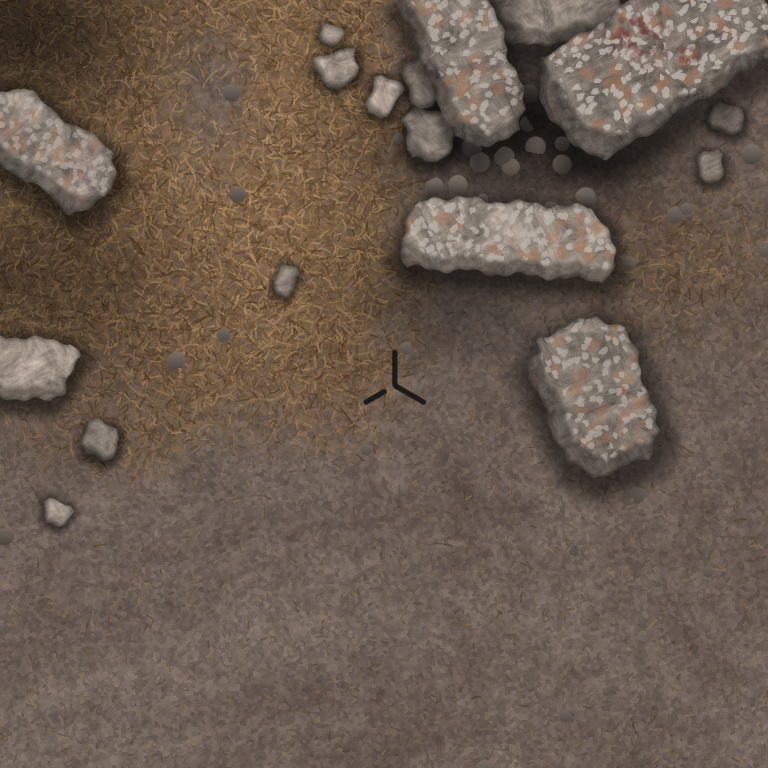
Write a Shadertoy shader that draws this texture.

```glsl
#define PX (1.0 / iResolution.y)
#define SOIL_DARK vec3(.34, .29, .265)
#define SOIL_LIGHT vec3(.51, .45, .415)
#define STRAW_DARK vec3(.32, .22, .13)
#define STRAW_LIGHT vec3(.74, .59, .41)
#define STRAW_LAYERS 7
#define STRAW_WIDTH .0011
#define RUBBLE 29.0

vec2 hash2(vec2 p) {
  vec3 q = fract(p.xyx * vec3(.1031, .103, .0973));
  q += dot(q, q.yzx + 33.33);
  return fract((q.xx + q.yz) * q.zy);
}

mat2 turn(float a) { return mat2(cos(a), sin(a), -sin(a), cos(a)); }

float fill(float d) { return clamp(.5 - d / (1.5 * PX), 0.0, 1.0); }

float blob(vec2 p, float x, float y, float w, float h) {
  vec2 q = (p - vec2(x, y)) / vec2(w, h);
  return exp(-dot(q, q));
}

// Layered, warped sines
float mottle(vec2 p) {
  float sum = 0.0, amp = .6;
  for (int i = 0; i < 5; i++) {
    p = turn(.64) * p * 1.8 + 1.3 * sin(p.yx * 1.1 + 2.0);
    sum += amp * sin(p.x) * sin(p.y);
    amp *= .7;
  }
  return sum;
}

// Nearest cell: offset, random id, distance
vec4 cell(vec2 p) {
  vec4 best = vec4(9);
  for (int k = 0; k < 9; k++) {
    vec2 id = floor(p) + vec2(k % 3 - 1, k / 3 - 1);
    vec2 o = p - id - hash2(id);
    float d = length(o);
    if (d < best.w) best = vec4(o, hash2(id + 71.0).x, d);
  }
  return best;
}

// Curved stalks: coverage and shade
vec2 strands(vec2 p, float scale, float density) {
  vec2 result = vec2(0);
  for (int k = 0; k < 9; k++) {
    vec2 id = floor(p * scale) + vec2(k % 3 - 1, k / 3 - 1);
    vec2 place = hash2(id + scale), kind = hash2(id + scale + 37.0);
    if (kind.x > density) continue;
    vec2 r = (p * scale - id - place) * turn(kind.y * 6.28);
    r.y += (place.x - .5) * r.x * r.x;
    r.x = max(abs(r.x) - (.2 + .6 * place.y) * (.45 + .55 * density), 0.0);
    float cover = clamp((STRAW_WIDTH - length(r) / scale) / PX + .5, 0.0, 1.0);
    if (cover > result.x) result = vec2(cover, fract(kind.y * 17.0));
  }
  return result;
}

// Tapered block with cut corners
float block(vec2 q, vec2 h, float taper) {
  q.x *= 1.0 - taper * clamp(q.y / h.y, -1.0, 1.0);
  vec2 a = abs(q) - h;
  return max(max(a.x, a.y), .7 * (a.x + a.y) + .3 * min(h.x, h.y));
}

// Shape: centre, half size. Look: angle, taper, tone, lichen
void stone(inout vec3 col, vec2 p, vec4 shape, vec4 look) {
  float size = min(shape.z, shape.w);
  vec2 o = p - shape.xy;
  mat2 axes = turn(look.x);
  float shade = block((o + size * vec2(-.05, .2)) * axes, shape.zw, look.y);
  col *= mix(.5, 1.0, smoothstep(-.004, .5 * size + .006, shade));
  o += min(.003, .1 * size) * (sin(p.yx * 90.0) + .5 * sin(p.yx * 240.0));
  float d = block(o * axes, shape.zw, look.y);
  if (d > 2.0 * PX) return;
  float grain = mottle(p * 38.0);
  float side = block((o - size * vec2(.2, .4)) * axes, shape.zw, look.y);
  side = smoothstep(-.004, .006, side + .004 * grain);
  vec3 rock = look.z * vec3(1, .92, .85) * (1.0 + .22 * grain + .12 * mottle(p * 110.0));
  vec4 rust = cell(p * 48.0 + grain * .3), pale = cell(p * 92.0 + grain * .4);
  float keep = look.w * (1.0 - .65 * side);
  rock = mix(rock, vec3(.6, .43, .33), .6 * keep * step(.6, rust.z) * smoothstep(.6, .25, rust.w));
  rock = mix(rock, vec3(.7, .67, .64), .8 * keep * step(.5, pale.z) * smoothstep(.55, .3, pale.w));
  rock *= mix(1.06, .72, side) * mix(.75, 1.0, smoothstep(0.0, -.007, d));
  col = mix(col, rock, fill(d));
}

vec3 ground(vec2 p) {
  float broad = mottle(p * 5.0), fine = mottle(p * 24.0);
  float grass = smoothstep(-.1, .12, p.y - .47 + .06 * broad);
  grass *= smoothstep(.08, -.07, p.x - .52 + .03 * fine);
  grass *= 1.0 - .85 * blob(p, .275, .88, .055, .09);
  grass += .65 * blob(p, .89, .66, .16, .1) + .4 * blob(p, .12, .43, .12, .05);
  grass = min(grass, 1.0);
  float band = blob(p, .34, .8, .19, .34);
  vec3 col = mix(SOIL_DARK, SOIL_LIGHT, clamp(.5 + .2 * broad + .16 * fine, 0.0, 1.0));
  col = mix(col, vec3(.42, .33, .24) * (.85 + .4 * band), .75 * grass);
  col *= .9 + .2 * cell(p * 190.0).z + .07 * mottle(p * 75.0);
  // Straw litter, sparse on bare soil
  float litter = max(.85 * grass, .07 + .1 * smoothstep(.2, .9, fine));
  for (int i = 0; i < STRAW_LAYERS; i++) {
    vec2 s = strands(p, 30.0 + 11.0 * float(i), litter);
    vec3 straw = mix(STRAW_DARK, STRAW_LIGHT, s.y) * (.82 + .22 * band);
    col = mix(col, straw, s.x * (.45 + .25 * grass));
  }
  // Damp and shaded areas
  float dark = .5 * blob(p, .03, .96, .14, .1) + .25 * blob(p, .06, .64, .15, .1)
    + .58 * blob(p, .69, .81, .17, .08) + .36 * blob(p, .61, .61, .14, .07);
  return col * (1.0 - min(dark, .7));
}

void mainImage(out vec4 fragColor, in vec2 fragCoord) {
  vec2 p = fragCoord / iResolution.xy;
  vec3 col = ground(p);
  // Rubble around the pile
  vec4 c = cell(p * RUBBLE);
  if (c.z < .02 + .75 * blob(p, .76, .81, .2, .085))
    col = mix(col, vec3(.43, .39, .36) * (.9 + .6 * c.y), fill((c.w - .2 - .2 * fract(c.z * 57.0)) / RUBBLE));
  // Loose stones
  vec4 loose[10] = vec4[10](
    vec4(.499, .874, .018, .026), vec4(.558, .824, .031, .033), vec4(.44, .911, .027, .022),
    vec4(.43, .955, .015, .013), vec4(.547, .889, .018, .031), vec4(.926, .784, .016, .021),
    vec4(.946, .845, .023, .018), vec4(.131, .426, .022, .024), vec4(.073, .332, .017, .016),
    vec4(.372, .635, .013, .021));
  for (int i = 0; i < 10; i++) {
    vec2 r = hash2(vec2(i, 5));
    stone(col, p, loose[i], vec4(r.x - .5, .2 * r.y, .47 + .12 * r.y, .05));
  }
  // Boulders
  vec4 shape[7] = vec4[7](
    vec4(.725, 1, .085, .055), vec4(.607, .925, .055, .115), vec4(.858, .928, .16, .078),
    vec4(.662, .69, .135, .047), vec4(.775, .483, .067, .098), vec4(.06, .805, .095, .048),
    vec4(.035, .52, .058, .04));
  vec4 look[7] = vec4[7](
    vec4(.1, 0, .53, .1), vec4(.35, .1, .47, .85), vec4(.56, 0, .46, 1),
    vec4(-.07, -.1, .55, .9), vec4(.36, .05, .47, .75), vec4(-.62, 0, .51, .65),
    vec4(-.1, .2, .57, .05));
  for (int i = 0; i < 7; i++) stone(col, p, shape[i], look[i]);
  // Red lichen
  float red = blob(p, .83, .955, .035, .03) + blob(p, .895, .928, .012, .012);
  col = mix(col, vec3(.4, .16, .17), .7 * red * smoothstep(.5, .2, cell(p * 75.0).w));
  // Three dark bars around a hub
  for (int i = 0; i < 3; i++) {
    vec2 r = (p - vec2(.514, .498)) * turn(radians(90.0 + 120.0 * float(i)));
    r.x -= clamp(r.x, i == 1 ? .016 : .002, .043);
    col = mix(col, vec3(.09), .95 * fill(length(r) - .0034));
  }
  fragColor = vec4(col, 1);
}
```
